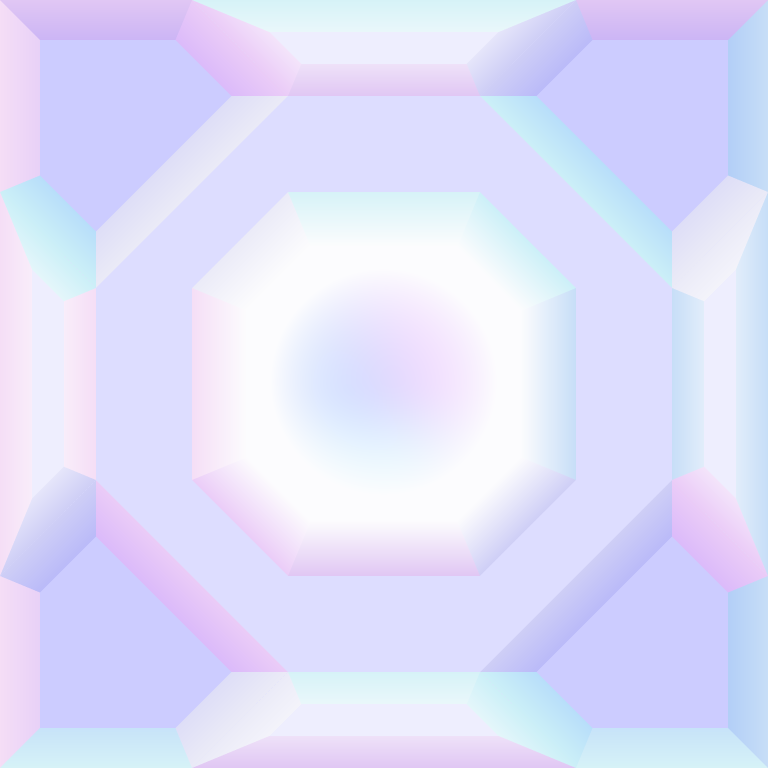
Write a WebGL 2 fragment shader that draws this background.

```glsl
#version 300 es
precision highp float;
// Pastel bevelled octagon tile with a soft glowing orb in its centre.
uniform vec2 u_resolution;
out vec4 outColor;

// Lengths: the canvas spans eight units, with the origin in its middle.
const float SPAN = 8.0;
const float HALF_SPAN = 4.0;
const float CENTRE_FADE = 0.58;
const float SIDE_BEVEL = 0.335;
const float CORNER_BEVEL = 0.415;
const float ORB_RADIUS = 1.19;
const vec2 ORB_CENTRE = vec2(0.0, 0.02);
const float DIAGONAL = 0.70710678;
const float PI = 3.14159265;
const int SAMPLES = 3;

const vec3 WHITE = vec3(0.99, 0.99, 0.995);
const vec3 RING = vec3(0.867, 0.867, 1.0);
const vec3 CORNER = vec3(0.80, 0.80, 1.0);
const vec3 SIDE_TOP = vec3(0.932, 0.932, 0.995);
const vec3 ORB_BLUE = vec3(0.81, 0.87, 1.0);
const vec3 ORB_PINK = vec3(0.94, 0.85, 0.995);
const vec3 ORB_CYAN = vec3(0.87, 0.96, 1.0);

// Bevel colours by facing, counterclockwise from the right.
const vec3 FACE[8] = vec3[8](
  vec3(0.78, 0.87, 0.97), vec3(0.80, 0.94, 0.97),
  vec3(0.84, 0.95, 0.97), vec3(0.92, 0.92, 0.97),
  vec3(0.96, 0.87, 0.965), vec3(0.92, 0.80, 0.97),
  vec3(0.88, 0.78, 0.955), vec3(0.81, 0.81, 0.965));
const vec3 DEEP[8] = vec3[8](
  vec3(0.70, 0.81, 0.97), vec3(0.72, 0.87, 0.98),
  vec3(0.78, 0.89, 0.975), vec3(0.87, 0.87, 0.97),
  vec3(0.91, 0.82, 0.97), vec3(0.86, 0.73, 0.98),
  vec3(0.80, 0.71, 0.96), vec3(0.73, 0.73, 0.975));

int facing(vec2 dir) {
  return int(round(atan(dir.y, dir.x) * 4.0 / PI)) & 7;
}

// Two-axis tint that fades out towards the rim.
vec3 orb(vec2 p) {
  vec2 q = (p - ORB_CENTRE) / ORB_RADIUS;
  vec3 tint = mix(ORB_BLUE, ORB_PINK, smoothstep(-0.7, 0.7, q.x + 0.4 * q.y));
  float low = smoothstep(0.0, 0.9, -q.y) * (1.0 - 0.5 * smoothstep(0.0, 0.8, q.x));
  tint = mix(tint, ORB_CYAN, low);
  return mix(tint, WHITE, min(dot(q, q), 1.0));
}

vec3 tile(vec2 p) {
  // Fold the plane: "major" is the axis of the nearest canvas side.
  vec2 a = abs(p);
  vec2 s = vec2(p.x < 0.0 ? -1.0 : 1.0, p.y < 0.0 ? -1.0 : 1.0);
  bool wide = a.x > a.y;
  vec2 major = wide ? vec2(s.x, 0.0) : vec2(0.0, s.y);
  vec2 minor = s - major;
  float across = max(a.x, a.y);
  float along = min(a.x, a.y);
  float edge = HALF_SPAN - across;

  // Central octagon, fading from its rim into white.
  float flatDist = across - 2.0;
  float slantDist = (across + along - 3.0) * DIAGONAL;
  float centre = max(flatDist, slantDist);
  if (centre < 0.0) {
    vec3 face = FACE[facing(flatDist > slantDist ? major : s)];
    vec3 rim = mix(face, WHITE, clamp(-centre / CENTRE_FADE, 0.0, 1.0));
    return length(p - ORB_CENTRE) < ORB_RADIUS ? orb(p) : rim;
  }

  // Half octagon raised on each canvas side.
  float slope = (along + edge - 2.0) * DIAGONAL;
  float front = edge - 1.0;
  float side = max(slope, max(front, -edge));
  if (side < 0.0) {
    if (side < -SIDE_BEVEL) return SIDE_TOP;
    vec2 dir = side == slope ? minor - major : (side == front ? -major : major);
    return mix(FACE[facing(dir)], WHITE, -0.5 * side / SIDE_BEVEL);
  }

  // Sunken corner plate with bevels on all its edges.
  float band = (across + along - HALF_SPAN) * DIAGONAL;
  float corner = min(band, min(slope, edge));
  if (corner > 0.0) {
    if (corner > CORNER_BEVEL) return CORNER;
    vec2 dir = corner == edge ? -major : (band <= slope ? s : minor - major);
    int f = facing(dir);
    return mix(FACE[f], DEEP[f], corner / CORNER_BEVEL);
  }
  return RING;
}

void main() {
  // Average a small grid of samples to smooth every edge.
  vec3 sum = vec3(0.0);
  for (int i = 0; i < SAMPLES * SAMPLES; i++) {
    vec2 offset = (vec2(i % SAMPLES, i / SAMPLES) + 0.5) / float(SAMPLES) - 0.5;
    vec2 p = (gl_FragCoord.xy + offset - 0.5 * u_resolution) * SPAN
      / min(u_resolution.x, u_resolution.y);
    sum += tile(p);
  }
  outColor = vec4(sum / float(SAMPLES * SAMPLES), 1.0);
}
```
